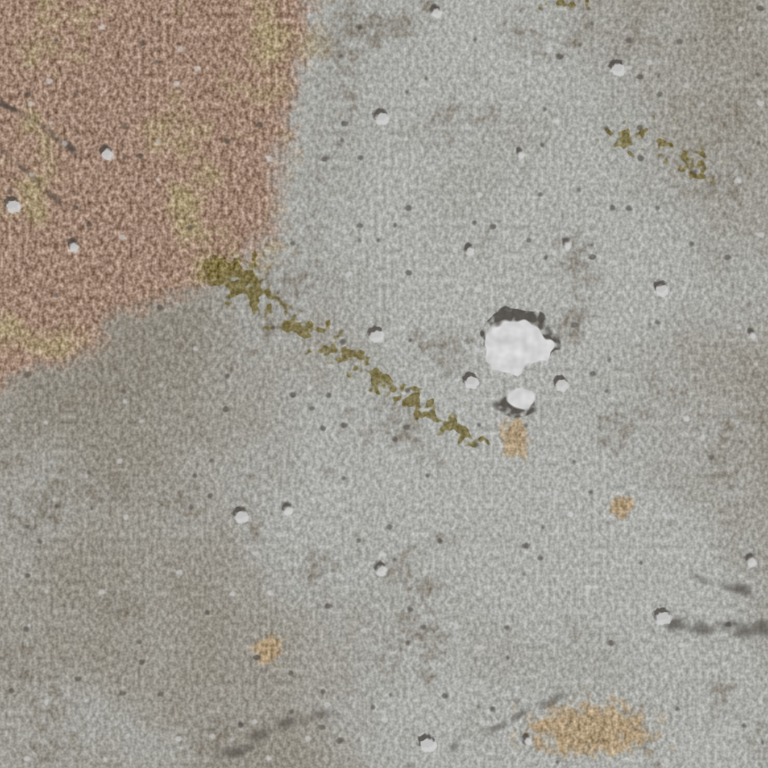
Reproduce this texture procedurally as a WebGL 1 fragment shader.

```glsl
precision highp float;
// Weathered grey ground with a russet gravel corner, moss, pebbles and cracks.
uniform vec2 u_resolution;

const vec3 WARM_GREY = vec3(0.575, 0.555, 0.515);
const vec3 PALE_GREY = vec3(0.675, 0.680, 0.665);
const vec3 STAIN = vec3(0.47, 0.435, 0.385);
const vec3 RUSSET = vec3(0.615, 0.515, 0.450);
const vec3 STRAW = vec3(0.640, 0.575, 0.450);
const vec3 MOSS = vec3(0.43, 0.385, 0.20);
const vec3 TAN = vec3(0.67, 0.57, 0.43);
const vec3 STONE = vec3(0.83, 0.83, 0.83);
const vec3 SHADOW = vec3(0.27, 0.25, 0.23);
const vec2 GRAIN_SCALE = vec2(185.0, 130.0);
const float GREY_GRAIN = 0.15;
const float RUSSET_GRAIN = 0.25;
const float SOFT = 0.0022;

vec2 hash2(vec2 p) {
  vec2 q = vec2(dot(p, vec2(127.1, 311.7)), dot(p, vec2(269.5, 183.3)));
  return fract(sin(q) * 43758.55);
}

// Gradient noise, about -0.7 to 0.7.
float corner(vec2 cell, vec2 offset) {
  float angle = 6.2832 * hash2(cell).x;
  return dot(vec2(cos(angle), sin(angle)), offset);
}

float noise(vec2 p) {
  vec2 i = floor(p), f = fract(p);
  vec2 u = f * f * f * (f * (f * 6.0 - 15.0) + 10.0);
  vec2 e = vec2(1.0, 0.0);
  return mix(mix(corner(i, f), corner(i + e, f - e), u.x),
             mix(corner(i + e.yx, f - e.yx), corner(i + 1.0, f - 1.0), u.x), u.y);
}

float fbm(vec2 p) {
  float sum = 0.0, amplitude = 1.0;
  for (int k = 0; k < 4; k++) {
    sum += amplitude * noise(p);
    p = mat2(1.6, 1.2, -1.2, 1.6) * p + 7.3;
    amplitude *= 0.55;
  }
  return sum;
}

float blob(vec2 p, vec2 center, vec2 size) {
  vec2 d = (p - center) / size;
  return exp(-dot(d, d));
}

float segment(vec2 p, vec2 a, vec2 b) {
  vec2 ab = b - a;
  return length(p - a - ab * clamp(dot(p - a, ab) / dot(ab, ab), 0.0, 1.0));
}

// Broken dark line with a ragged outline.
float crack(vec2 p, vec2 a, vec2 b, float width) {
  float d = segment(p + 0.012 * vec2(noise(p * 22.0), noise(p * 25.0 + 9.0)), a, b);
  float breaks = smoothstep(-0.35, 0.3, noise(p * 38.0 + 4.0));
  return breaks * (1.0 - smoothstep(0.2 * width, width + SOFT, d));
}

// Irregular chunk of rock.
float rock(vec2 p, vec2 center, vec2 size) {
  vec2 d = (p - center) / size;
  float outline = length(d) + 0.45 * noise(p * 30.0 + 2.0) + 0.2 * noise(p * 75.0);
  float edge = SOFT / min(size.x, size.y);
  return 1.0 - smoothstep(1.0 - edge, 1.0 + edge, outline);
}

// One possible speck per cell, radius in canvas units.
float specks(vec2 p, float scale, float density, float radius) {
  vec2 cell = floor(p * scale);
  vec2 pick = hash2(cell + scale);
  vec2 center = (cell + 0.3 + 0.4 * hash2(cell + 51.0)) / scale;
  float r = radius * (0.5 + pick.y);
  float d = length((p - center) * vec2(1.0, 0.8 + 0.5 * pick.y)) + 0.3 * r * noise(p * 190.0);
  return step(pick.x, density) * (1.0 - smoothstep(r - SOFT, r + SOFT, d));
}

void main() {
  vec2 p = gl_FragCoord.xy / u_resolution.y;
  float broad = fbm(p * 4.0 + 3.0), patchy = fbm(p * 10.0 + 11.0);
  float clumps = noise(p * 62.0) + 0.6 * noise(p * 125.0 + 5.0);
  float grain = noise(p * GRAIN_SCALE) + 0.6 * noise(p * 290.0 + 17.0);

  // Grey ground, palest along a diagonal band.
  float band = 1.0 - smoothstep(0.05, 0.42, abs(p.x - 0.77 + 0.26 * p.y));
  float pale = smoothstep(-0.55, 0.65, 0.65 * broad + 0.25 * patchy + 0.75 * band - 0.12);
  vec3 color = mix(WARM_GREY, PALE_GREY, pale);

  // Russet corner, with a darker rim on its grey side.
  float inside = min(0.355 + 0.15 * (p.y - 0.66) - p.x, 0.85 * (p.y - 0.49 - 0.55 * p.x));
  inside += 0.035 * patchy + 0.012 * clumps;
  float russet = smoothstep(-0.022, 0.022, inside);
  float rim = exp(-pow((inside + 0.05) / 0.045, 2.0));
  float stain = smoothstep(0.15, 0.75, patchy + 0.2 * clumps) + 0.45 * rim;
  color = mix(color, STAIN, 0.55 * clamp(stain * (0.7 + clumps), 0.0, 1.0));
  vec3 gravel = mix(RUSSET, STRAW, smoothstep(0.0, 0.6, patchy + 0.4 * broad));
  color = mix(color, gravel + 0.07 * clumps, russet);

  // Tan patches and moss tufts.
  float tan = blob(p, vec2(0.77, 0.05), vec2(0.09, 0.04)) + blob(p, vec2(0.67, 0.43), vec2(0.02, 0.03))
            + blob(p, vec2(0.35, 0.155), vec2(0.022)) + blob(p, vec2(0.81, 0.34), vec2(0.018));
  color = mix(color, TAN + 0.12 * clumps, 0.8 * smoothstep(0.25, 0.8, tan + 0.4 * clumps));
  float moss = exp(-pow(segment(p, vec2(0.28, 0.65), vec2(0.61, 0.43)) / 0.027, 2.0));
  moss += blob(p, vec2(0.90, 0.785), vec2(0.045, 0.035)) + blob(p, vec2(0.82, 0.82), vec2(0.05, 0.025));
  moss += blob(p, vec2(0.73, 1.0), vec2(0.04, 0.02)) + 0.6 * blob(p, vec2(0.31, 0.65), vec2(0.05, 0.03));
  color = mix(color, MOSS, 0.75 * smoothstep(0.0, 0.35, clumps + moss - 0.8));

  // Fine grain.
  color += grain * mix(GREY_GRAIN, RUSSET_GRAIN, max(russet, 0.7 * min(tan, 1.0)));

  // Twigs and cracks.
  float dark = crack(p, vec2(0.0, 0.87), vec2(0.10, 0.80), 0.005);
  dark = max(dark, 0.7 * crack(p, vec2(0.0, 0.81), vec2(0.08, 0.73), 0.004));
  dark = max(dark, 0.8 * crack(p, vec2(0.86, 0.185), vec2(1.0, 0.18), 0.014));
  dark = max(dark, 0.8 * crack(p, vec2(0.91, 0.25), vec2(1.0, 0.22), 0.008));
  dark = max(dark, 0.7 * crack(p, vec2(0.29, 0.02), vec2(0.43, 0.075), 0.011));
  dark = max(dark, 0.6 * crack(p, vec2(0.59, 0.03), vec2(0.75, 0.10), 0.007));
  color = mix(color, SHADOW, 0.75 * dark);

  // Scattered grit and pebbles with shadows, then the two large stones.
  color = mix(color, SHADOW, 0.55 * specks(p, 46.0, 0.08, 0.0032));
  color = mix(color, SHADOW, 0.75 * specks(p + vec2(0.003, -0.006), 17.0, 0.07, 0.0075));
  color = mix(color, STONE, 0.6 * specks(p, 41.0, 0.07, 0.0032));
  color = mix(color, STONE, 0.85 * specks(p, 17.0, 0.07, 0.0075));
  float shade = max(rock(p, vec2(0.672, 0.562), vec2(0.050, 0.036)), rock(p, vec2(0.670, 0.470), vec2(0.026, 0.013)));
  float stones = max(rock(p, vec2(0.670, 0.548), vec2(0.043, 0.033)), rock(p, vec2(0.678, 0.481), vec2(0.016, 0.012)));
  color = mix(color, SHADOW, 0.8 * shade * smoothstep(-0.5, 0.1, clumps));
  color = mix(color, STONE + 0.08 * clumps, stones);
  gl_FragColor = vec4(clamp(color, 0.0, 1.0), 1.0);
}
```
